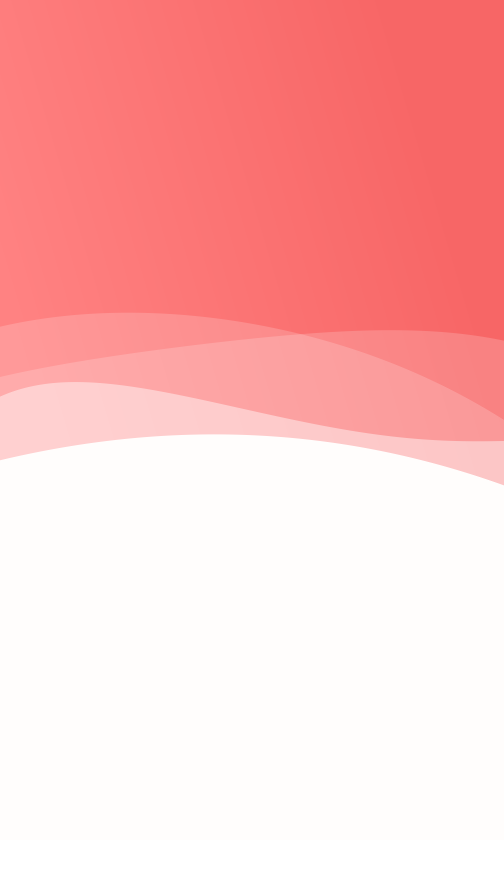
This background is drawn by a Shadertoy shader. Its source:

```glsl
#define CORAL_LIGHT vec3(1.0, 0.51, 0.51)
#define CORAL_DEEP vec3(0.97, 0.40, 0.40)
#define PAPER vec3(1.0, 0.993, 0.988)
#define FOOTER vec3(1.0)
#define FOOTER_TOP 0.0625
#define GRADIENT_TILT 0.53
#define VEIL_ALPHA 0.18
#define FRONT_VEIL_ALPHA 0.44

// Height of a polynomial hill around its crest
float hill(float x, vec2 crest, vec3 bend, vec2 tail) {
    float d = x - crest.x;
    float curve = bend.x + d * (bend.y + d * (bend.z + d * (tail.x + d * tail.y)));
    return crest.y + d * d * curve;
}

// Antialiased coverage of the area below a height
float below(float height, float y) {
    return clamp((height - y) * iResolution.y + 0.5, 0.0, 1.0);
}

void mainImage(out vec4 fragColor, in vec2 fragCoord) {
    vec2 uv = fragCoord / iResolution.xy;

    // Tilted coral gradient
    float shade = (uv.x - GRADIENT_TILT * (1.0 - uv.y) + 0.16) / 0.92;
    vec3 color = mix(CORAL_LIGHT, CORAL_DEEP, clamp(shade, 0.0, 1.0));

    // Wave outlines
    float leftWave = hill(uv.x, vec2(0.255, 0.6510), vec3(-0.2177, 0.0667, -0.0858), vec2(0.0));
    float rightWave = hill(uv.x, vec2(0.775, 0.6315), vec3(-0.1751, -0.2203, -0.1375), vec2(0.0));
    float frontWave = hill(uv.x, vec2(0.150, 0.5736), vec3(-0.5188, 1.1098, -1.4839), vec2(1.3490, -0.5208));
    float paperEdge = hill(uv.x, vec2(0.425, 0.5152), vec3(-0.1652, -0.0121, 0.0), vec2(0.0));

    // Translucent white veils, back to front
    color = mix(color, vec3(1.0), VEIL_ALPHA * below(leftWave, uv.y));
    color = mix(color, vec3(1.0), VEIL_ALPHA * below(rightWave, uv.y));
    color = mix(color, vec3(1.0), FRONT_VEIL_ALPHA * below(frontWave, uv.y));

    // Paper and footer strip
    color = mix(color, PAPER, below(paperEdge, uv.y));
    color = mix(color, FOOTER, below(FOOTER_TOP, uv.y));

    fragColor = vec4(color, 1.0);
}
```
